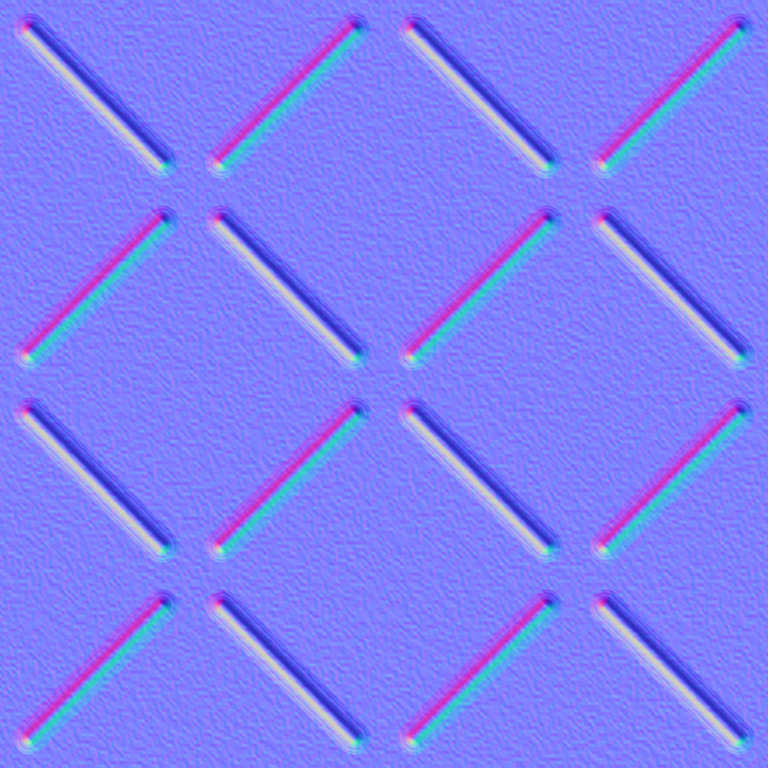
This texture map is drawn by a WebGL 2 fragment shader. Its source:

```glsl
#version 300 es
precision highp float;
// Tangent-space normal map: alternating diagonal grooves pressed into a finely grained sheet.

uniform vec2 u_resolution;
out vec4 fragColor;

const float CELLS = 4.0;          // grooves across and down

// Groove sizes, in cells
const float HALF_SPAN = 0.344;    // centre to end, along each axis
const float RIM_RADIUS = 0.085;   // outer edge of the shallow bevel
const float CORE_RADIUS = 0.050;  // outer edge of the steep channel
const float WALL_RADIUS = 0.024;  // where the channel wall is steepest

// Slopes, as rise over run
const float CORE_SLOPE = 1.25;
const float RIM_SLOPE_INNER = 0.52;
const float RIM_SLOPE_OUTER = 0.36;

// Fine terraces along the bevel
const float TERRACE_PERIOD = 0.0205;
const float TERRACE_DEPTH = 0.36;
const float TERRACE_JITTER = 0.8;

// Surface grain
const float GRAIN_CELLS = 220.0;
const float GRAIN_STEP = 1.0 / 640.0;
const float GRAIN_SLOPE = 0.32;

const float TAU = 6.2831853;

uint scramble(uint h) {
    h = (h ^ (h >> 16)) * 0x7feb35u;
    h = (h ^ (h >> 15)) * 0x846ca7u;
    return h ^ (h >> 16);
}

float hash(vec2 cell) {
    uvec2 q = uvec2(cell);
    uint h = scramble(q.x * 40503u + 977u);
    h = scramble(h + q.y * 60493u + 131u);
    return float(h & 65535u) / 65535.0;
}

// Value noise that wraps over the unit square
float wrappedNoise(vec2 uv, float period) {
    vec2 p = uv * period;
    vec2 base = floor(p);
    vec2 f = p - base;
    f = f * f * (3.0 - 2.0 * f);
    vec2 lo = mod(base, period);
    vec2 hi = mod(base + 1.0, period);
    float bottom = mix(hash(lo), hash(vec2(hi.x, lo.y)), f.x);
    float top = mix(hash(vec2(lo.x, hi.y)), hash(hi), f.x);
    return mix(bottom, top, f.y);
}

vec2 grainGradient(vec2 uv) {
    vec2 e = vec2(GRAIN_STEP, 0.0);
    return GRAIN_SLOPE * vec2(
        wrappedNoise(uv + e.xy, GRAIN_CELLS) - wrappedNoise(uv - e.xy, GRAIN_CELLS),
        wrappedNoise(uv + e.yx, GRAIN_CELLS) - wrappedNoise(uv - e.yx, GRAIN_CELLS));
}

// Offset from the nearest point of the groove's centre line
vec2 grooveOffset(vec2 uv) {
    vec2 cell = floor(uv * CELLS);
    vec2 p = fract(uv * CELLS) - 0.5;
    float tilt = mod(cell.x + cell.y, 2.0) < 0.5 ? 1.0 : -1.0;
    vec2 axis = vec2(1.0, tilt);
    float along = clamp(dot(p, axis) * 0.5, -HALF_SPAN, HALF_SPAN);
    return p - axis * along;
}

// Steepness at distance d from the centre line
float grooveSlope(float d, float jitter, float pixel) {
    float core = smoothstep(0.0, WALL_RADIUS, d)
               * (1.0 - smoothstep(WALL_RADIUS, CORE_RADIUS, d));
    float rim = mix(RIM_SLOPE_INNER, RIM_SLOPE_OUTER,
                    smoothstep(WALL_RADIUS, RIM_RADIUS, d));
    float terraceFade = 1.0 - smoothstep(0.45, 0.8, pixel / TERRACE_PERIOD);
    float terrace = sin(TAU * d / TERRACE_PERIOD + jitter * TERRACE_JITTER);
    rim *= 1.0 + TERRACE_DEPTH * terraceFade * terrace;
    rim *= smoothstep(0.0, WALL_RADIUS, d);
    rim *= 1.0 - smoothstep(RIM_RADIUS - pixel, RIM_RADIUS + pixel, d);
    return rim + core * CORE_SLOPE;
}

void main() {
    vec2 uv = gl_FragCoord.xy / u_resolution;
    float pixel = CELLS / min(u_resolution.x, u_resolution.y);

    // Groove walls rise away from the centre line
    vec2 offset = grooveOffset(uv);
    float d = length(offset);
    vec2 outward = offset / max(d, 0.0001);
    float jitter = wrappedNoise(uv, 96.0) * 2.0 - 1.0;
    vec2 gradient = outward * grooveSlope(d, jitter, pixel);

    gradient += grainGradient(uv);

    // Pack the unit normal into colour
    vec3 normal = normalize(vec3(-gradient, 1.0));
    fragColor = vec4(normal * 0.5 + 0.5, 1.0);
}
```
